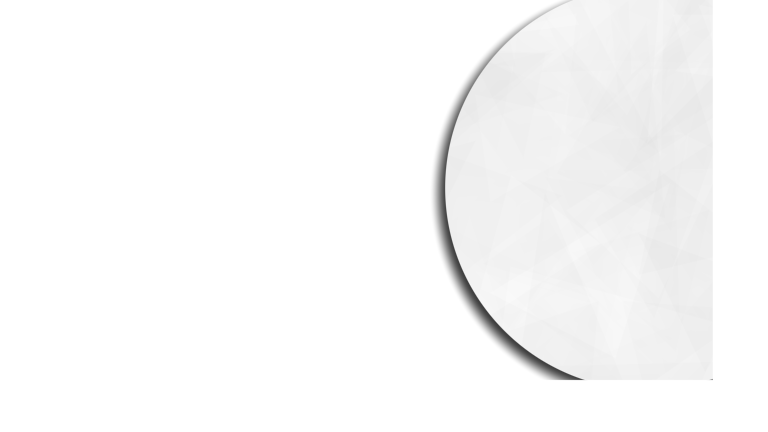
Give the GLSL for this background, as a WebGL 1 fragment shader.

```glsl
precision highp float;
// White page with a cropped, shadowed disc of pale overlapping paper facets.

uniform vec2 u_resolution;

const int FACET_COUNT = 72;
const vec2 DISC_CENTER = vec2(1.498, 0.565);
const float DISC_RADIUS = 0.4676;
const vec2 CROP_CORNER = vec2(1.650, 0.1204);
const vec2 SHADOW_OFFSET = vec2(-0.016, -0.014);
const float SHADOW_BLUR = 0.021;
const float SHADOW_STRENGTH = 0.76;
const float PAPER_GRAY = 0.937;

float hash(float n) {
  return fract(sin(n * 12.9898) * 43758.5453);
}

float circleDistance(vec2 p, vec2 center, float radius) {
  return length(p - center) - radius;
}

// Coverage of a shape whose edge is softened over a given half width.
float coverage(float distance, float softness) {
  return 1.0 - smoothstep(-softness, softness, distance);
}

// Signed distance to one edge line of a facet.
float edgeDistance(vec2 p, float angle, float inset) {
  return dot(p, vec2(cos(angle), sin(angle))) - inset;
}

// Irregular triangle formed by three half planes.
float facetDistance(vec2 p, float seed) {
  float angle = 6.2832 * hash(seed + 0.3);
  float a = edgeDistance(p, angle, mix(0.02, 0.13, hash(seed + 1.7)));
  float b = edgeDistance(p, angle + mix(1.7, 2.7, hash(seed + 2.9)),
                         mix(0.02, 0.15, hash(seed + 4.1)));
  float c = edgeDistance(p, angle - mix(1.6, 2.5, hash(seed + 5.3)),
                         mix(0.03, 0.15, hash(seed + 6.7)));
  return max(a, max(b, c));
}

// Broad soft spot used to vary the paper tone.
float spot(vec2 p, vec2 center, float size) {
  vec2 q = (p - center) / size;
  return exp(-dot(q, q));
}

// Translucent light and dark facets layered over the paper tone.
float paperTone(vec2 p, float pixel) {
  float tone = PAPER_GRAY;
  tone += 0.012 * spot(p, vec2(1.32, 0.92), 0.16);
  tone += 0.014 * spot(p, vec2(1.45, 0.33), 0.14);
  tone += 0.010 * spot(p, vec2(1.15, 0.40), 0.20);
  tone -= 0.020 * spot(p, vec2(1.58, 0.77), 0.20);
  for (int i = 0; i < FACET_COUNT; i++) {
    float seed = float(i) * 9.37 + 2.0;
    vec2 center = mix(vec2(1.0, 0.08), vec2(1.7, 1.02),
                      vec2(hash(seed + 7.9), hash(seed + 8.6)));
    float d = facetDistance(p - center, seed);
    float shade = 0.022 * (hash(seed + 3.5) - 0.5);
    float fade = mix(0.5, 1.0, smoothstep(-0.10, 0.0, d));
    tone += shade * fade * coverage(d, pixel);
  }
  return clamp(tone, 0.885, 0.975);
}

void main() {
  vec2 p = gl_FragCoord.xy / u_resolution.y;
  float pixel = 0.75 / u_resolution.y;

  // Disc over its offset shadow.
  float shadowEdge = circleDistance(p, DISC_CENTER + SHADOW_OFFSET, DISC_RADIUS);
  float shadow = SHADOW_STRENGTH * coverage(shadowEdge, SHADOW_BLUR);
  float disc = coverage(circleDistance(p, DISC_CENTER, DISC_RADIUS), pixel);
  float artwork = mix(1.0 - shadow, paperTone(p, pixel), disc);

  // Straight crop on the right and bottom sides.
  float cropEdge = max(p.x - CROP_CORNER.x, CROP_CORNER.y - p.y);
  float tone = mix(1.0, artwork, coverage(cropEdge, pixel));
  gl_FragColor = vec4(vec3(tone), 1.0);
}
```
